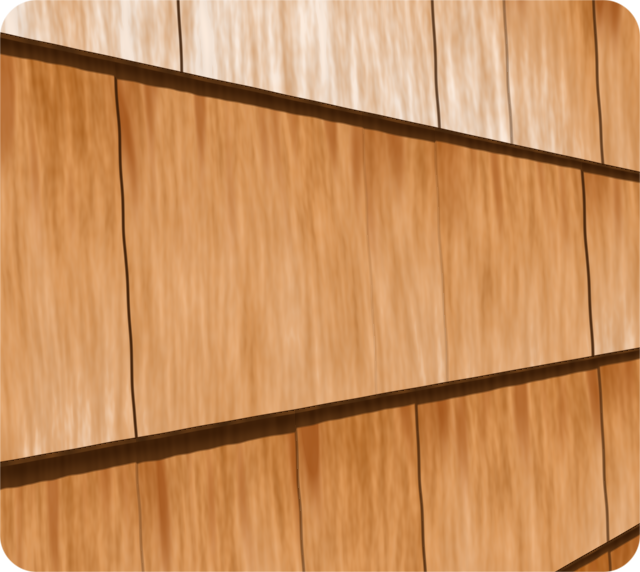
Give the GLSL for this texture, as a WebGL 1 fragment shader.

```glsl
precision highp float;
// Sunlit cedar shingle courses in perspective, with dark gaps, stains and wood grain.
uniform vec2 u_resolution;

const vec3 DEEP   = vec3(0.72, 0.43, 0.17);
const vec3 HONEY  = vec3(0.84, 0.58, 0.34);
const vec3 TAN    = vec3(0.87, 0.66, 0.47);
const vec3 PALE   = vec3(0.93, 0.84, 0.76);
const vec3 RUST   = vec3(0.59, 0.28, 0.06);
const vec3 SHADOW = vec3(0.24, 0.12, 0.03);
const vec3 LIP    = vec3(0.45, 0.27, 0.11);
const vec3 MARGIN = vec3(1.0);

const float BUTT_HEIGHT = 0.191;    // middle butt line at the left edge
const float BUTT_SLOPE = 0.20;
const float COURSE_HEIGHT = 0.751;  // exposure at the left edge
const float COURSE_SHRINK = 0.444;  // loss of exposure across the canvas
const float JOINT_LEAN = 0.05;
const float JOINT_WIDTH = 0.0021;
const float SHADOW_DEPTH = 0.058;
const float LIP_DEPTH = 0.010;
const float CORNER_RADIUS = 0.065;

// Joint positions and darkness for the upper, middle and lower courses
const vec4 UPPER_JOINTS  = vec4(0.303, 0.700, 0.812, 0.952);
const vec4 MIDDLE_JOINTS = vec4(0.199, 0.580, 0.692, 0.920);
const vec4 LOWER_JOINTS  = vec4(0.198, 0.449, 0.639, 0.928);
const vec4 UPPER_DARK  = vec4(0.90, 0.80, 0.40, 0.75);
const vec4 MIDDLE_DARK = vec4(0.95, 0.10, 0.15, 0.90);
const vec4 LOWER_DARK  = vec4(0.30, 0.50, 0.75, 0.65);

float hash(vec2 p) {
  return fract(sin(dot(p, vec2(127.1, 311.7))) * 43758.55);
}

vec2 gradient(vec2 cell) {
  float angle = 6.28318 * hash(cell);
  return vec2(cos(angle), sin(angle));
}

float noise(vec2 p) {
  vec2 i = floor(p), f = fract(p);
  vec2 e = vec2(0.0, 1.0);
  vec2 w = f * f * f * (f * (f * 6.0 - 15.0) + 10.0);
  float low = mix(dot(gradient(i), f), dot(gradient(i + e.yx), f - e.yx), w.x);
  float high = mix(dot(gradient(i + e.xy), f - e.xy), dot(gradient(i + e.yy), f - e.yy), w.x);
  return mix(low, high, w.y);
}

// Wood colour from deep orange (0) to bleached (3)
vec3 cedar(float t) {
  vec3 c = mix(DEEP, HONEY, clamp(t, -0.5, 1.0));
  c = mix(c, TAN, clamp(t - 1.0, 0.0, 1.0));
  return mix(c, PALE, clamp(t - 2.0, 0.0, 1.2));
}

void main() {
  vec2 p = gl_FragCoord.xy / u_resolution;
  float aspect = u_resolution.x / u_resolution.y;
  float px = 1.0 / u_resolution.y;

  // Course coordinate: whole numbers fall on butt lines
  float spacing = COURSE_HEIGHT - COURSE_SHRINK * p.x;
  float course = (p.y - BUTT_HEIGHT - BUTT_SLOPE * p.x) / spacing;
  course += 0.002 * noise(vec2(p.x * 14.0, floor(course + 0.5)));
  float row = floor(course);
  float f = course - row;
  float aa = px / spacing;
  float s = p.x + JOINT_LEAN * (p.y - 0.5);

  // Shingle joints, with a tone, shadow depth and stain for each shingle
  vec4 joints = row > 0.5 ? UPPER_JOINTS : (row > -0.5 ? MIDDLE_JOINTS : LOWER_JOINTS);
  vec4 darks = row > 0.5 ? UPPER_DARK : (row > -0.5 ? MIDDLE_DARK : LOWER_DARK);
  float wobble = 0.003 * noise(vec2(p.y * 11.0, row * 5.3));
  float variation = hash(vec2(0.0, row)) - 0.5;
  float id = 0.0, crack = 0.0, stain = 0.0;
  for (int i = 0; i < 4; i++) {
    float d = s + wobble - joints[i];
    float side = smoothstep(-px, px, d);
    id += step(0.0, d);
    variation = mix(variation, hash(vec2(float(i) + 1.0, row)) - 0.5, side);
    crack = max(crack, darks[i] * (1.0 - smoothstep(JOINT_WIDTH - px, JOINT_WIDTH + px, abs(d))));
    float offset = (d - 0.018) / 0.027;
    stain += exp(-offset * offset);
  }

  // Grain runs along each shingle and bends slightly
  float bend = 0.018 * noise(vec2(s * 5.0, p.y * 2.2 + row * 9.0));
  vec2 g = vec2(s + bend + id * 3.7, p.y + row * 4.1);
  float broad = noise(g * vec2(11.0, 1.8));
  float streak = noise(g * vec2(38.0, 3.0));
  float fine = noise(g * vec2(105.0, 9.0));
  float fleck = noise(g * vec2(190.0, 45.0));

  // Weathering bleaches the upper course and the lower part of each shingle
  float tone = 1.95 + 0.95 * max(row, 0.0) + 0.4 * min(row, 0.0) - 1.15 * f;
  tone -= 1.3 * max(row, 0.0) * smoothstep(0.72, 1.05, p.x);
  tone += 0.45 * variation + 0.8 * broad + 0.75 * streak + 0.55 * fine + 0.3 * fleck;
  vec3 color = cedar(tone) * (1.0 + 0.07 * fine + 0.05 * streak);

  // Rust stains drip from beneath the course above
  float drip = smoothstep(0.50, 0.97, f + 0.22 * streak);
  float patchy = 0.42 * stain + 0.55 * smoothstep(0.05, 0.45, streak + 0.4 * broad);
  color = mix(color, RUST, clamp(drip * patchy, 0.0, 0.75));
  color = mix(color, SHADOW, crack);

  // Shadow gap and lit edge under each butt line
  float below = 1.0 - f;
  float depth = SHADOW_DEPTH + 0.022 * variation + 0.004 * streak;
  float gap = 1.0 - smoothstep(depth - 1.5 * aa, depth + 1.5 * aa, below);
  vec3 gapColor = mix(SHADOW, LIP, 0.45 * smoothstep(0.3, 1.0, below / depth) + 0.2 * fine);
  float lip = 1.0 - smoothstep(LIP_DEPTH - aa, LIP_DEPTH + aa, below);
  gapColor = mix(gapColor, LIP * (0.85 + 0.5 * streak), 0.65 * lip);
  color = mix(color, gapColor, gap);
  color = mix(color, SHADOW, 1.0 - smoothstep(0.0, 2.0 * aa, f));

  // Rounded outer corners
  vec2 q = abs((p - 0.5) * vec2(aspect, 1.0)) - 0.5 * vec2(aspect, 1.0) + CORNER_RADIUS;
  float outside = length(max(q, 0.0)) - CORNER_RADIUS;
  color = mix(color, MARGIN, smoothstep(-px, px, outside));
  gl_FragColor = vec4(clamp(color, 0.0, 1.0), 1.0);
}
```
